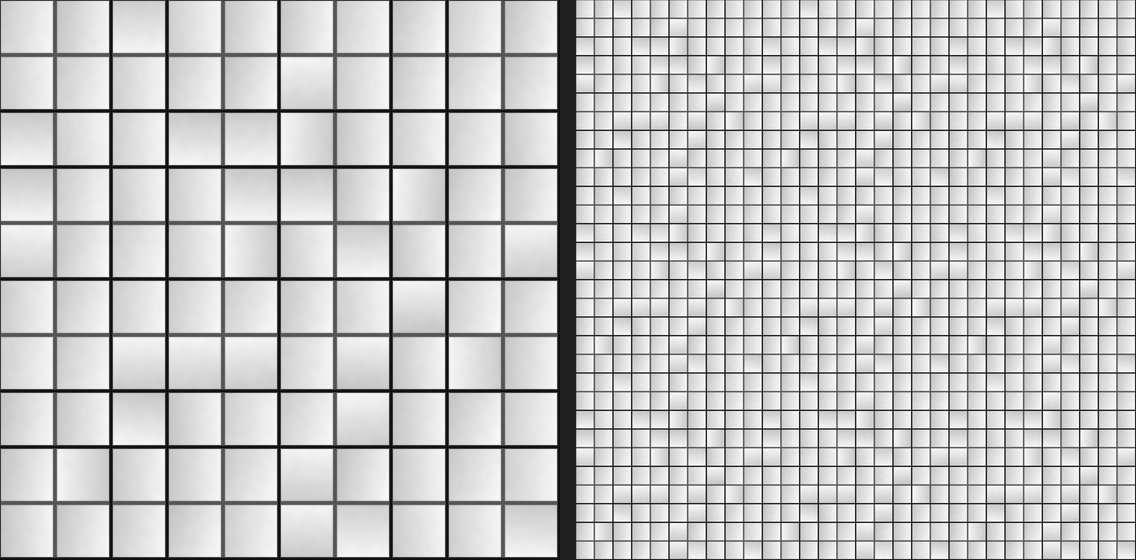
Left, the tile; right, the same tile 3 across and 3 down.
Reproduce this pattern procedurally as a three.js fragment shader.

```glsl
// Ten by ten grid of softly shaded pale tiles, parted by thin black and grey lines.
varying vec2 vUv;

const float TILES = 10.0;        // repeats across and down
const float LINE_SHIFT = 0.018;  // grid offset, in tiles
const float TAU = 6.2831853;

float hash(vec2 cell, float seed) {
  vec3 q = fract((cell.xyx + seed) * vec3(0.1031, 0.1030, 0.0973));
  q += dot(q, q.yzx + 33.33);
  return fract((q.x + q.y) * q.z);
}

// Gradient noise that wraps after a whole number of cells
float cornerSlope(vec2 corner, vec2 offset, float period) {
  float angle = TAU * hash(mod(corner, period), 7.3);
  return dot(vec2(cos(angle), sin(angle)), offset);
}

float gradientNoise(vec2 p, float period) {
  vec2 i = floor(p);
  vec2 f = fract(p);
  vec2 u = f * f * f * (f * (f * 6.0 - 15.0) + 10.0);
  vec2 e = vec2(1.0, 0.0);
  float low = mix(cornerSlope(i, f, period),
                  cornerSlope(i + e.xy, f - e.xy, period), u.x);
  float high = mix(cornerSlope(i + e.yx, f - e.yx, period),
                   cornerSlope(i + e.xx, f - e.xx, period), u.x);
  return mix(low, high, u.y);
}

// Angle toward the light side of a tile: mostly right, sometimes up, down or left
float lightAngle(vec2 cell) {
  float pick = hash(cell, 21.7);
  float tilt = hash(cell, 53.1);
  if (pick < 0.69) return mix(-0.08, 0.35, tilt);
  float quarter = pick < 0.83 ? 3.0 : (pick < 0.92 ? 1.0 : 2.0);
  return quarter * TAU * 0.25 + mix(-0.1, 0.1, tilt);
}

float tileShade(vec2 cell, vec2 local) {
  float angle = lightAngle(cell);
  float ramp = dot(local - 0.5, vec2(cos(angle), sin(angle))) + 0.5;
  float darkEnd = mix(0.765, 0.81, hash(cell, 91.9));
  return mix(darkEnd, 0.965, clamp(ramp, 0.0, 1.0));
}

// Lines 1 and 4 of every five are grey and a little wider; the rest are black
float lineShade(float coord, float base) {
  float index = floor(coord + 0.5);
  float group = mod(index, 5.0);
  float grey = step(0.5, group) * (1.0 - step(1.5, group)) + step(3.5, group);
  float core = mix(0.017, 0.020, grey);
  float fade = mix(0.048, 0.053, grey);
  float ink = mix(0.06, 0.33, grey);
  return mix(ink, base, smoothstep(core, fade, abs(coord - index)));
}

void main() {
  // Tile coordinates, counted from the upper left
  vec2 grid = vec2(vUv.x, 1.0 - vUv.y) * TILES + LINE_SHIFT;
  vec2 cell = mod(floor(grid), TILES);

  // Tile gradient with faint mottling
  float shade = tileShade(cell, fract(grid));
  shade += 0.016 * gradientNoise(grid * 5.0, TILES * 5.0);

  // Grid lines, the darker one on top at crossings
  shade = min(lineShade(grid.x, shade), lineShade(grid.y, shade));
  gl_FragColor = vec4(vec3(shade), 1.0);
}
```
